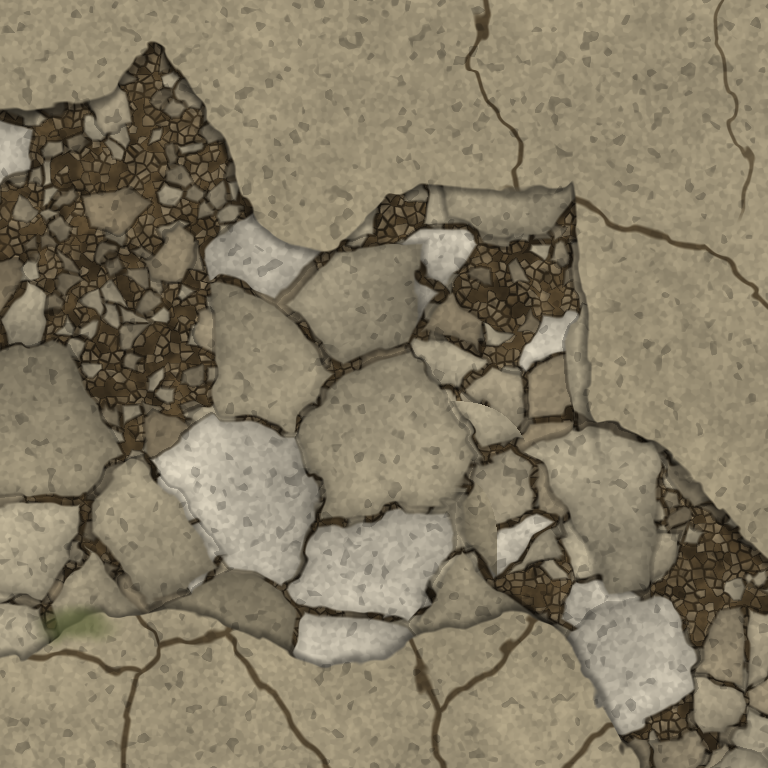
Give the GLSL for this texture, as a Shadertoy shader.

```glsl
const vec3 SOIL = vec3(.27, .22, .145);
const vec3 GRAVEL = vec3(.47, .415, .32);
const vec3 STONE_DARK = vec3(.48, .43, .34);
const vec3 STONE_PALE = vec3(.65, .61, .515);
const vec3 CHALK = vec3(.73, .70, .63);
const vec3 SLAB = vec3(.61, .565, .462);
const vec3 MOSS = vec3(.33, .36, .20);

struct Cell { float edge; vec2 toCentre; vec2 id; };

vec2 hash2(vec2 c) {
    vec3 q = fract(c.xyx * vec3(.1031, .1030, .0973));
    q += dot(q, q.yzx + 33.33);
    return fract((q.xx + q.yz) * q.zy);
}

// Cellular noise blended between neighbouring cells
float softCells(vec2 p) {
    vec2 base = floor(p), f = fract(p);
    float sum = 0., total = 0.;
    for (int y = -1; y <= 1; y++)
    for (int x = -1; x <= 1; x++) {
        vec2 g = vec2(x, y), h = hash2(base + g);
        vec2 r = g + h - f;
        float w = exp(-7. * dot(r, r));
        sum += w * fract(h.x * 7.3 + h.y * 11.7);
        total += w;
    }
    return sum / total;
}

// Voronoi cell with the distance to its border
Cell voronoi(vec2 p) {
    vec2 base = floor(p), f = fract(p), nearest = vec2(0.), cell = vec2(0.);
    float best = 9.;
    for (int y = -1; y <= 1; y++)
    for (int x = -1; x <= 1; x++) {
        vec2 g = vec2(x, y), r = g + .08 + .84 * hash2(base + g) - f;
        float d = dot(r, r);
        if (d < best) { best = d; nearest = r; cell = g; }
    }
    float edge = 9.;
    for (int y = -2; y <= 2; y++)
    for (int x = -2; x <= 2; x++) {
        vec2 g = cell + vec2(x, y), r = g + .08 + .84 * hash2(base + g) - f;
        vec2 across = r - nearest;
        if (dot(across, across) > 1e-4)
            edge = min(edge, dot(.5 * (r + nearest), normalize(across)));
    }
    return Cell(edge, nearest, base + cell);
}

float line(float d, float width) {
    return 1. - smoothstep(width * .4, width * 1.5, abs(d));
}

// Heights of the broken slab edges above and below the rubble
float upperEdge(float x) {
    float bump = exp(-pow((x - .205) / .05, 2.));
    return .86 + .09 * bump - .18 * smoothstep(.23, .38, x)
        + .075 * smoothstep(.42, .55, x) - .31 * smoothstep(.74, .785, x)
        - .19 * smoothstep(.8, 1.05, x);
}

float lowerEdge(float x) {
    return .17 + .035 * sin(x * 13. - 1.) - .27 * smoothstep(.66, .97, x);
}

float slabDistance(vec2 p) {
    float e = .004;
    float slopeUp = (upperEdge(p.x + e) - upperEdge(p.x - e)) / (2. * e);
    float slopeLow = (lowerEdge(p.x + e) - lowerEdge(p.x - e)) / (2. * e);
    return max((p.y - upperEdge(p.x)) / sqrt(1. + slopeUp * slopeUp),
               (lowerEdge(p.x) - p.y) / sqrt(1. + slopeLow * slopeLow));
}

// Long cracks through the upper slab
float slabCracks(vec2 p) {
    float wobble = .004 * sin(p.y * 47.) + .003 * sin(p.y * 91. + 2.);
    float left = p.x - .625 - .052 * (1. - smoothstep(.76, .92, p.y)) - wobble;
    float right = p.x - .935 - .04 * (1. - smoothstep(.7, 1., p.y)) + wobble;
    float across = p.y - .755 + .3 * (p.x - .66) + .7 * max(p.x - .92, 0.);
    float above = smoothstep(.7, .74, p.y);
    return max(max(line(left, .0034), line(right, .0024) * .8) * above,
               line(across, .0045) * smoothstep(.64, .68, p.x));
}

// One layer of separate stones with contact shadow, facets and tone
vec3 layStones(vec3 under, vec2 p, float scale, float gap, float cover, vec3 dark, vec3 pale) {
    Cell c = voronoi(p * scale);
    vec2 pick = hash2(c.id + 37.), tone = hash2(c.id + 91.);
    float present = step(pick.x, cover);
    float d = c.edge / scale - gap * (.4 + pick.y);
    float soft = min(.0022, .09 / scale);
    under *= 1. - .32 * present * smoothstep(-.012, 0., d);
    vec3 colour = mix(dark, pale, tone.x);
    colour = mix(colour, CHALK, step(.9, tone.y) * step(scale, 20.));
    float angle = 6.283 * pick.y;
    float facet = dot(c.toCentre, vec2(cos(angle), sin(angle)));
    colour *= 1. + .13 * clamp(facet * 2., -1., .6) + .1 * dot(c.toCentre, vec2(.5, -.5));
    colour *= .84 + .16 * smoothstep(0., .12, d * scale);
    return mix(under, colour, present * smoothstep(-soft, soft, d));
}

void mainImage(out vec4 fragColor, in vec2 fragCoord) {
    vec2 uv = fragCoord / iResolution.y;
    vec2 rough = vec2(softCells(uv * 32.), softCells(uv * 32. + 50.)) - .5;
    vec2 p = uv + .016 * rough + .004 * sin(uv.yx * 29. + vec2(0., 2.));
    float grain = softCells(uv * 170.) - .5;
    float mottle = softCells(uv * 45. + 9.) - .5;
    float broad = softCells(uv * 9. + 4.) - .5;

    // Soil and rubble, from fine gravel up to boulders
    float packed = (1. - smoothstep(.3, .55, uv.y)) * (1. - smoothstep(.6, .75, uv.x));
    vec3 colour = SOIL * (1. + .5 * mottle);
    colour = layStones(colour, uv + .006 * rough, 85., .0012, .7, SOIL * 1.15, GRAVEL);
    colour = layStones(colour, p, 38., .003, .42, STONE_DARK * .8, STONE_PALE * .92);
    colour = layStones(colour, p + 3.1, 14., .005, .55, STONE_DARK, STONE_PALE);
    colour = layStones(colour, p + 1.7, 6.2, .007, mix(.55, .95, packed), SLAB * .88, STONE_PALE);

    // Slabs, with the lower one split into blocks
    float d = slabDistance(p);
    Cell block = voronoi(p * 4.6 + 2.3);
    float split = line(block.edge / 4.6, .0042) * (1. - smoothstep(.3, .36, uv.y));
    vec3 slab = SLAB * (1. + .05 * (hash2(block.id).x - .5) * step(uv.y, .33));
    slab = mix(slab, SOIL, .88 * max(split, slabCracks(p)));
    colour *= 1. - .42 * smoothstep(-.016, -.001, d);
    colour = mix(colour, slab, smoothstep(-.002, .002, d));

    // Weathering, pits and a little moss
    colour *= 1. + .16 * grain + .09 * mottle + .10 * broad;
    colour *= 1. - .2 * (1. - smoothstep(.08, .2, softCells(uv * 95. + 20.)));
    float moss = 1. - smoothstep(.3, 1., length((p - vec2(.1, .18)) / vec2(.07, .03)));
    colour = mix(colour, MOSS, .65 * moss);
    fragColor = vec4(colour, 1.);
}
```
